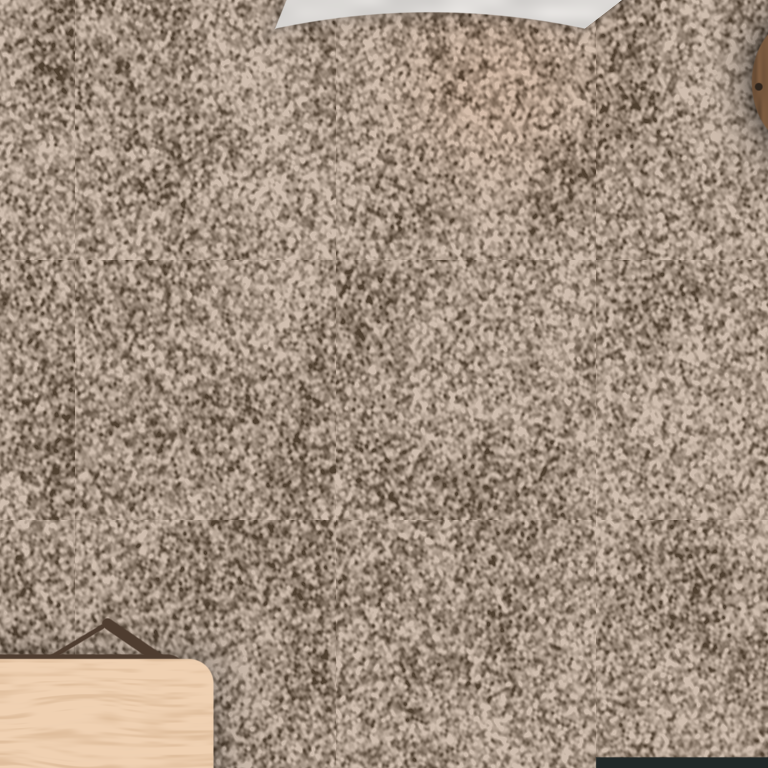
Reproduce this texture procedurally as a Shadertoy shader.

```glsl
const float TILE_SIZE = 0.339;
const vec2 TILE_ORIGIN = vec2(0.098, 0.323);
const vec2 YARN_FREQ = vec2(205.0, 160.0);
const float YARN_CONTRAST = 1.55;
const float PATCH_CONTRAST = 0.64;
const float MEAN_TONE = 0.555;
const float SHOULDER = 0.28;
const float SEAM_WIDTH = 0.001;

const vec3 YARN_DARK = vec3(0.31, 0.25, 0.19);
const vec3 YARN_LIGHT = vec3(0.82, 0.75, 0.69);
const vec3 WARM_TINT = vec3(1.03, 0.995, 0.97);
const vec3 WOOD = vec3(0.94, 0.82, 0.70);
const vec3 WOOD_GRAIN = vec3(0.83, 0.69, 0.55);
const vec3 LEG = vec3(0.31, 0.24, 0.19);
const vec3 STOOL = vec3(0.45, 0.33, 0.23);
const vec3 CLOTH = vec3(0.88, 0.87, 0.86);
const vec3 DARK_STRIP = vec3(0.13, 0.16, 0.16);

float hash(vec2 p) {
    vec3 q = fract(vec3(p.xyx) * 0.1031);
    q += dot(q, q.yzx + 33.33);
    return fract((q.x + q.y) * q.z);
}

float noise(vec2 p) {
    vec2 cell = floor(p), f = fract(p);
    f = f * f * (3.0 - 2.0 * f);
    vec2 e = vec2(0.0, 1.0);
    return mix(mix(hash(cell), hash(cell + e.yx), f.x),
               mix(hash(cell + e.xy), hash(cell + e.yy), f.x), f.y);
}

float fbm(vec2 p) {
    float sum = 0.0, weight = 0.53;
    for (int i = 0; i < 4; i++) {
        sum += weight * noise(p);
        p = mat2(1.7, 1.2, -1.2, 1.7) * p + 17.3;
        weight *= 0.5;
    }
    return sum;
}

float boxDist(vec2 p, vec2 halfSize, float radius) {
    vec2 d = abs(p) - halfSize + radius;
    return length(max(d, 0.0)) + min(max(d.x, d.y), 0.0) - radius;
}

float segmentDist(vec2 p, vec2 a, vec2 b) {
    vec2 ab = b - a;
    return length(p - a - ab * clamp(dot(p - a, ab) / dot(ab, ab), 0.0, 1.0));
}

float fill(float d) {
    float pixel = 1.0 / min(iResolution.x, iResolution.y);
    return smoothstep(pixel, -pixel, d);
}

vec3 carpet(vec2 uv) {
    vec2 grid = (uv - TILE_ORIGIN) / TILE_SIZE;
    vec2 tile = floor(grid);
    vec2 local = fract(grid);

    // Each tile cuts its own piece from the mottled pattern
    vec2 shift = 40.0 * vec2(hash(tile + 11.0), hash(tile + 47.0));
    float blotch = fbm(local * vec2(3.2, 2.6) + shift) - 0.5;
    float shade = 0.06 * (hash(tile + 83.0) - 0.5);

    // Short upright loops of yarn, in two slanted layers
    vec2 left = mat2(0.92, 0.39, -0.39, 0.92) * uv;
    vec2 right = mat2(0.88, -0.47, 0.47, 0.88) * uv;
    float yarn = 0.56 * noise(left * YARN_FREQ + shift)
               + 0.44 * noise(right * YARN_FREQ * 1.25 + 191.0) - 0.5;
    float tone = MEAN_TONE + PATCH_CONTRAST * blotch + shade + YARN_CONTRAST * yarn;

    // Barely visible joints
    vec2 edge = min(local, 1.0 - local) * TILE_SIZE;
    tone += 0.02 * fill(min(edge.x, edge.y) - SEAM_WIDTH);

    // Pale yarn gathers near the top of the range
    tone = clamp(tone, 0.0, 1.0);
    tone = mix(tone, tone * (2.0 - tone), SHOULDER);
    vec2 stain = uv - vec2(0.65, 0.89);
    float glow = exp(-60.0 * dot(stain, stain));
    return mix(YARN_DARK, YARN_LIGHT, tone) * mix(vec3(1.0), WARM_TINT, glow);
}

void mainImage(out vec4 fragColor, in vec2 fragCoord) {
    vec2 uv = fragCoord / iResolution.xy;
    vec3 color = carpet(uv);

    // Table shadow and splayed legs
    vec2 tableP = uv - vec2(0.08, 0.035);
    float tableD = boxDist(tableP, vec2(0.198, 0.107), 0.032);
    color *= 1.0 - 0.2 * exp(-max(tableD, 0.0) * 35.0);
    vec2 apex = vec2(0.14, 0.188);
    float legs = min(segmentDist(uv, apex, vec2(0.21, 0.14)) - 0.007,
                     segmentDist(uv, apex, vec2(0.06, 0.14)) - 0.003);
    color = mix(color, LEG, fill(legs));
    color = mix(color, LEG, fill(boxDist(tableP - vec2(-0.03, 0.006), vec2(0.198, 0.107), 0.032)));

    // Wooden table top
    float warp = 0.015 * noise(uv * vec2(9.0, 14.0));
    float grain = 0.55 * noise(vec2(uv.x * 14.0, (uv.y + warp) * 150.0))
                + 0.45 * noise(vec2(uv.x * 35.0, (uv.y + warp) * 290.0));
    vec3 wood = mix(WOOD, WOOD_GRAIN, 0.6 * smoothstep(0.4, 0.95, grain));
    color = mix(color, wood, fill(tableD));

    // Stool with a small peg hole
    float stoolD = (length((uv - vec2(1.045, 0.893)) / vec2(0.066, 0.085)) - 1.0) * 0.066;
    color *= 1.0 - 0.45 * exp(-max(stoolD, 0.0) * 50.0);
    color = mix(color, STOOL * (0.85 + 0.3 * noise(uv * vec2(180.0, 20.0))), fill(stoolD));
    color = mix(color, LEG * 0.6, fill(length(uv - vec2(0.988, 0.887)) - 0.005));

    // Cloth with an arched lower hem
    float drop = 1.0 - uv.y;
    float hem = 0.984 - 0.021 * pow(abs(uv.x - 0.56) / 0.2, 2.0);
    float clothD = max(hem - uv.y, max(0.373 - 0.4 * drop - uv.x, uv.x - 0.81 + 1.3 * drop));
    color *= 1.0 - 0.2 * exp(-max(clothD, 0.0) * 110.0);
    color = mix(color, CLOTH * (0.93 + 0.1 * noise(uv * vec2(25.0, 60.0))), fill(clothD));

    // Dark strip along the lower right
    color = mix(color, DARK_STRIP, fill(max(0.776 - uv.x, uv.y - 0.014)));
    fragColor = vec4(color, 1.0);
}
```
